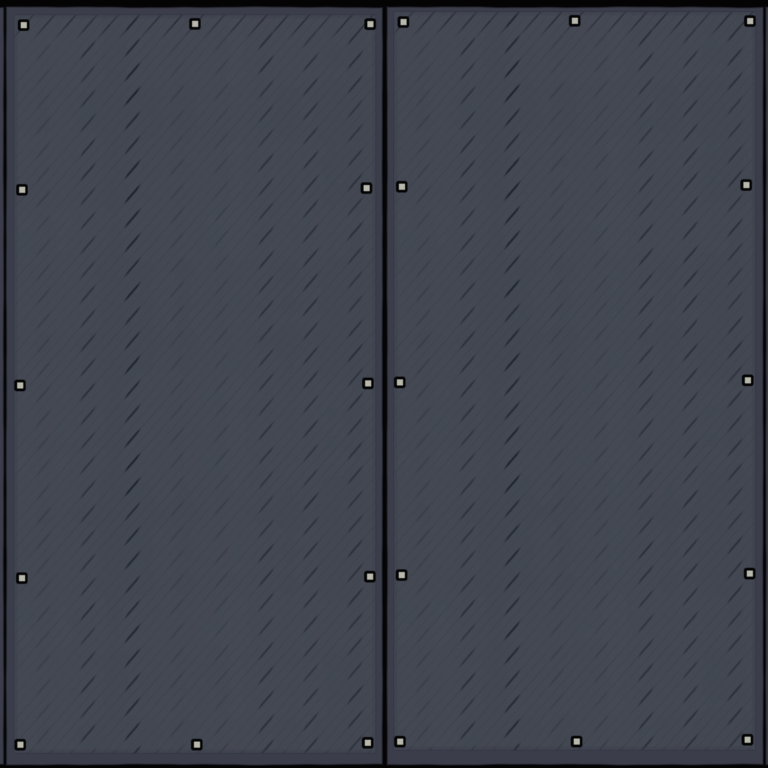
Reproduce this texture procedurally as a three.js fragment shader.

```glsl
// Two tall, dark slate metal panels side by side, split by black seams.
// Each has a thin frame, twelve small square rivets and slanted hatching
// whose dashes gather in columns; layered sines and hashes add the wear.
varying vec2 vUv;

const float PANEL_WIDTH = 0.4945;
const float PANEL_START = 0.0065;
const float SOFT = 0.0013;
const float HATCH_SLOPE = 1.15;
const float HATCH_PITCH = 0.0318;
const float COLUMN_PITCH = 0.058;

const vec3 SLATE = vec3(0.262, 0.282, 0.322);
const vec3 FRAME = vec3(0.235, 0.240, 0.295);
const vec3 GROOVE = vec3(0.195, 0.210, 0.255);
const vec3 HATCH = vec3(0.125, 0.140, 0.185);
const vec3 SEAM = vec3(0.015, 0.015, 0.020);
const vec3 RIVET = vec3(0.72, 0.72, 0.68);

float hash(vec2 p) {
  return fract(sin(dot(p, vec2(127.1, 311.7))) * 4375.85);
}

// Slow irregular wave in -1..1
float wobble(float t, float seed) {
  return 0.5 * sin(t * 23.0 + seed) + 0.3 * sin(t * 61.0 + seed * 2.3)
       + 0.2 * sin(t * 137.0 + seed * 4.1);
}

// 1 inside a shape, 0 outside, from its signed distance
float fill(float d) {
  return 1.0 - smoothstep(-SOFT, SOFT, d);
}

// Soft stroke around distance zero
float stroke(float d, float halfWidth) {
  return fill(abs(d) - halfWidth);
}

float roundedBox(vec2 p, float halfSize, float radius) {
  vec2 q = abs(p) - halfSize + radius;
  return length(max(q, 0.0)) + min(max(q.x, q.y), 0.0) - radius;
}

// Distance to the nearest slanted line; phase is in line pitches
float slantDistance(vec2 p, float phase) {
  float s = (p.y - HATCH_SLOPE * p.x) / HATCH_PITCH + phase;
  return (fract(s) - 0.5) * HATCH_PITCH / length(vec2(1.0, HATCH_SLOPE));
}

// Darkness of each dash column: one strong, three faint, the rest medium
float columnStrength(float k) {
  float faint = max(step(k, 1.5), step(abs(k - 4.5), 1.0));
  float strong = step(abs(k - 3.0), 0.5);
  return mix(0.55, 0.24, faint) + 0.3 * strong;
}

float hatching(vec2 p) {
  float k = floor((p.x + 0.008) / COLUMN_PITCH + 0.5);
  float offset = p.x + 0.008 - k * COLUMN_PITCH;
  float row = floor((p.y - HATCH_SLOPE * p.x) / HATCH_PITCH);
  float vary = 0.8 + 0.35 * hash(vec2(row, k));

  // Short dashes, tapered at both ends
  float taper = 1.0 - smoothstep(0.005, 0.014, abs(offset));
  float line = slantDistance(p, 0.0);
  float dash = stroke(line, 0.0006 + 0.0008 * taper) * taper;
  dash *= columnStrength(k) * vary;

  // Faint broken lines filling the gaps
  float broken = 0.5 + 0.5 * wobble(p.x * 2.0, row * 1.7);
  float thin = max(stroke(line, 0.0004), 0.75 * stroke(slantDistance(p, 0.5), 0.0004));
  thin *= 0.10 + 0.16 * broken;

  // Longer marks at the top edge and small ticks at the bottom
  float ends = smoothstep(0.942, 0.968, p.y) + 0.6 * (1.0 - smoothstep(0.019, 0.027, p.y));
  float edgeMarks = stroke(line, 0.0011) * ends * 0.6 * vary;
  return max(max(dash, thin), edgeMarks);
}

// Adds the rivets: three at top and bottom, two on each inner row
vec3 addRivets(vec3 color, vec2 p) {
  for (int row = -2; row <= 2; row++) {
    for (int col = 0; col < 3; col++) {
      float r = float(row);
      float c = float(col);
      if (col == 1 && abs(r) < 1.5) continue;
      float y = 0.5 + sign(r) * (abs(r) > 1.5 ? 0.469 : 0.253);
      vec2 jitter = vec2(hash(vec2(r, c)), hash(vec2(c + 5.0, r))) - 0.5;
      vec2 q = p - vec2(0.022 + 0.2255 * c, y) - jitter * 0.005;
      color = mix(color, SEAM, fill(roundedBox(q, 0.0075, 0.0035)));
      color = mix(color, RIVET, fill(roundedBox(q - vec2(0.0003, 0.0), 0.0040, 0.0012)));
    }
  }
  return color;
}

void main() {
  float panel = floor((vUv.x - PANEL_START) / PANEL_WIDTH);
  vec2 p = vec2(vUv.x - PANEL_START - panel * PANEL_WIDTH, vUv.y - 0.004 * panel);

  // Distances inward from the seams and from the panel ends
  float side = min(p.x, PANEL_WIDTH - p.x);
  float ends = min(vUv.y - 0.004, 0.991 - vUv.y) + 0.0008 * wobble(vUv.x, panel);
  float inset = min(side - 0.0115, min(p.y - 0.019, 0.981 - p.y));

  // Plate face with hatching
  float tone = 1.0 + 0.012 * wobble(p.x, 1.0) + 0.008 * wobble(p.y, 4.0);
  vec3 color = mix(SLATE * tone, HATCH, hatching(p));

  // Frame, its groove and a faint inner shade
  color = mix(color, FRAME, 0.35 * fill(inset - 0.005));
  color = mix(color, FRAME, fill(inset));
  color = mix(color, GROOVE, 0.8 * stroke(inset, 0.0006));
  color = addRivets(color, p);

  // Black seams, thinner at the canvas sides, and black end gaps
  float middle = step(abs(vUv.x - 0.5), 0.25);
  float seamWidth = mix(0.0014, 0.0027, middle) + 0.0004 * wobble(vUv.y, 2.0);
  float gap = min(side - seamWidth, ends);
  color = mix(color, GROOVE * 0.5, 0.6 * fill(gap - 0.0013));
  color = mix(color, SEAM, fill(gap));
  gl_FragColor = vec4(color, 1.0);
}
```
